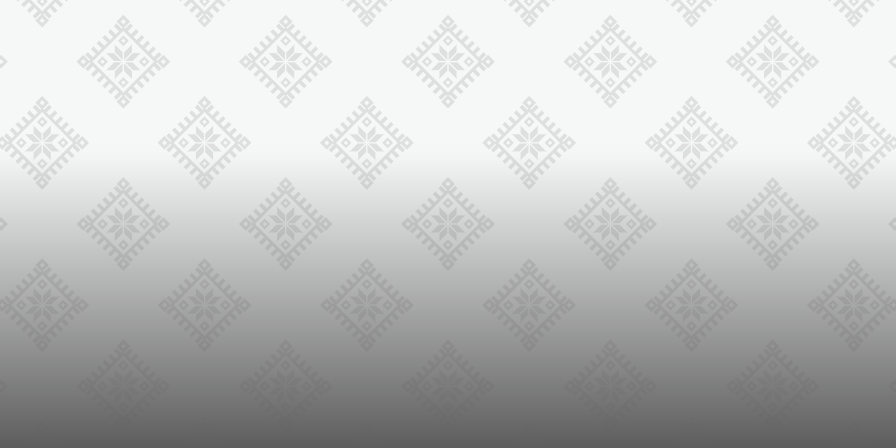
This pattern is drawn by a Shadertoy shader. Its source:

```glsl
// Pale folk-knit diamonds on a staggered lattice over a white-to-grey fade.
// A square lattice turned 45 degrees repeats one motif, built from signed
// distances: toothed frame, corner boxes, four small diamonds, eight petals.

const float UNITS      = 576.0;   // design units per canvas height
const float PERIOD     = 208.7;   // horizontal distance between motifs
const float FRAME_IN   = 28.0;    // frame half sizes
const float FRAME_OUT  = 31.8;
const float TOOTH_END  = 41.0;
const float TOOTH_STEP = 10.4;    // six teeth per side
const float TOOTH_HALF = 2.4;
const float CORNER_POS = 36.4;    // corner boxes
const float CORNER_HALF = 6.2;
const float CORNER_HOLE = 2.3;
const float GEM_POS    = 19.0;    // small inner diamonds
const float GEM_HALF   = 4.9;
const float GEM_HOLE   = 2.0;
const float PETAL      = 11.0;    // petal width; its tip lies at (1, 2) * PETAL
const float PETAL_GAP  = 0.9;     // half gap between petals
const float FADE_START = 0.34;    // measured down from the top edge
const float FADE_SOFT  = 0.025;
const float INK_ALPHA  = 0.16;
const vec3 PAPER = vec3(0.966, 0.972, 0.969);
const vec3 SHADE = vec3(0.365);
const vec3 INK   = vec3(0.38);

const float SQRT_HALF = 0.70710678;

// Reflected 45 degree turn; applying it twice gives the input back.
vec2 diagonal(vec2 p) {
    return SQRT_HALF * vec2(p.x + p.y, p.x - p.y);
}

float square(vec2 p, float halfSize) {
    vec2 d = abs(p) - halfSize;
    return max(d.x, d.y);
}

float hollowSquare(vec2 p, float outer, float inner) {
    return max(square(p, outer), -square(p, inner));
}

// Square frame with a comb of teeth on every side.
float toothedFrame(vec2 q) {
    vec2 a = abs(q);
    float along = min(a.x, a.y);
    float out_ = max(a.x, a.y);
    float tooth = abs(mod(along, TOOTH_STEP) - 0.5 * TOOTH_STEP) - TOOTH_HALF;
    tooth = max(tooth, max(FRAME_IN - out_, out_ - TOOTH_END));
    tooth = max(tooth, along - 3.0 * TOOTH_STEP);
    return min(hollowSquare(q, FRAME_OUT, FRAME_IN), tooth);
}

// Eight parallelogram petals, folded into one octant.
float petalStar(vec2 p) {
    p = abs(p);
    if (p.x > p.y) p = p.yx;
    float slant = SQRT_HALF * (p.y - p.x);
    float across = max(PETAL_GAP - p.x, p.x - PETAL);
    float ends = max(PETAL_GAP - slant, slant - SQRT_HALF * PETAL);
    return max(across, ends);
}

float motif(vec2 q) {
    vec2 a = abs(q);
    float d = toothedFrame(q);
    d = min(d, hollowSquare(a - CORNER_POS, CORNER_HALF, CORNER_HOLE));
    d = min(d, hollowSquare(a - GEM_POS, GEM_HALF, GEM_HOLE));
    return min(d, petalStar(diagonal(q)));
}

// Flat paper above, then a linear fade with a softened start.
vec3 background(float down) {
    float t = (down - FADE_START) / (1.0 - FADE_START);
    t = 0.5 * (t + sqrt(t * t + FADE_SOFT * FADE_SOFT));
    return mix(PAPER, SHADE, min(t, 1.0));
}

void mainImage(out vec4 fragColor, in vec2 fragCoord) {
    float pixel = UNITS / iResolution.y;
    vec2 p = (fragCoord - 0.5 * iResolution.xy) * pixel;

    // Fold the plane into one cell of the turned lattice
    float cell = PERIOD * SQRT_HALF;
    vec2 q = diagonal(p);
    q -= cell * floor(q / cell + 0.5);

    float coverage = clamp(0.5 - motif(q) / pixel, 0.0, 1.0);
    vec3 color = background(1.0 - fragCoord.y / iResolution.y);
    fragColor = vec4(mix(color, INK, INK_ALPHA * coverage), 1.0);
}
```
